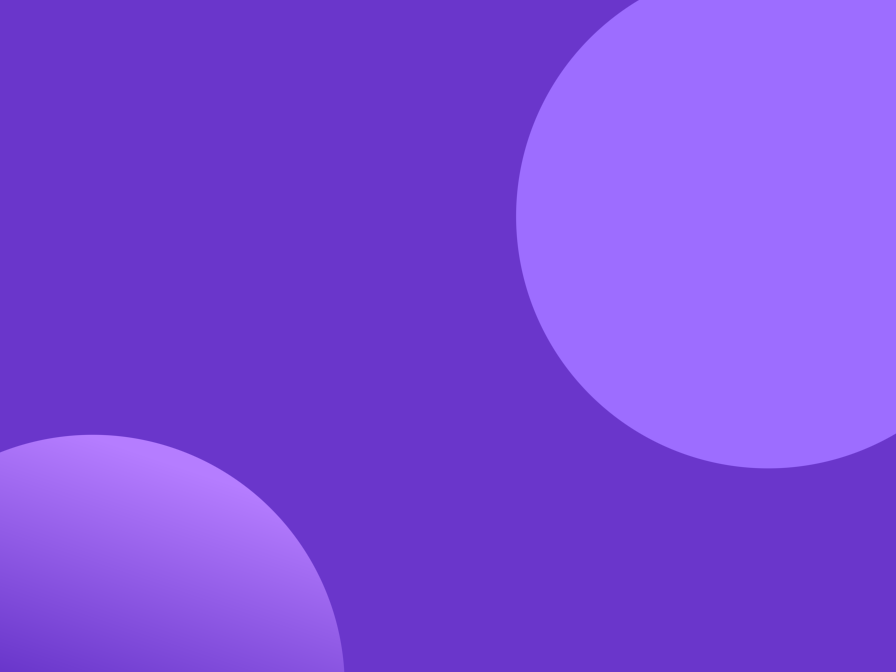
This background is drawn by a Shadertoy shader. Its source:

```glsl
// Flat violet backdrop with a pale disc at upper right and a shaded disc at lower left.

// Smooth coverage of a disc, about one pixel wide at its rim
float disc(vec2 p, vec2 center, float radius) {
    float pixel = 1.0 / iResolution.y;
    return 1.0 - smoothstep(-0.75 * pixel, 0.75 * pixel, length(p - center) - radius);
}

void mainImage(out vec4 fragColor, in vec2 fragCoord) {
    // Canvas height is one unit
    vec2 p = fragCoord / iResolution.y;

    vec3 violet = vec3(0.414, 0.212, 0.796);
    vec3 lavender = vec3(0.614, 0.427, 1.0);
    vec3 orchid = vec3(0.71, 0.49, 1.0);

    // Plain disc, cut by the top and right edges
    vec3 color = mix(violet, lavender, disc(p, vec2(1.143, 0.678), 0.375));

    // Shaded disc: fades from the backdrop tone up to orchid along a tilted axis
    float shade = clamp(dot(p, vec2(0.86, 2.55)) - 0.01, 0.0, 1.0);
    color = mix(color, mix(violet, orchid, shade), disc(p, vec2(0.138, -0.022), 0.375));

    fragColor = vec4(color, 1.0);
}
```
